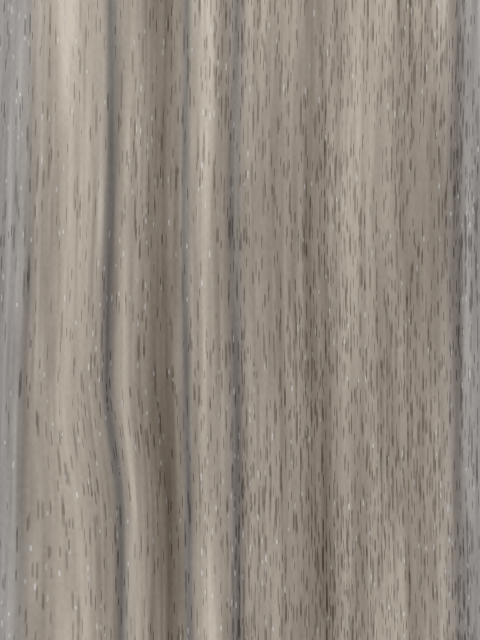
Give the GLSL for this texture, as a Shadertoy shader.

```glsl
// Greyed walnut veneer with upright grain: soft tonal bands on a gently bent
// coordinate, stretched noise for the fibres, and hashed cells that each hold
// one short tapered dash for the dark pores and the pale flecks.

float hash(vec2 p) {
    return fract(sin(dot(p, vec2(127.1, 311.7))) * 43758.5453);
}

float noise(vec2 p) {
    vec2 i = floor(p), f = fract(p);
    f = f * f * (3.0 - 2.0 * f);
    return mix(mix(hash(i), hash(i + vec2(1, 0)), f.x),
               mix(hash(i + vec2(0, 1)), hash(i + vec2(1, 1)), f.x), f.y);
}

// Soft stripe across the grain
float band(float x, float center, float width) {
    float d = (x - center) / width;
    return exp(-d * d);
}

// Slow wander of the grain, with one kink near the left third
float bend(vec2 uv) {
    float kink = 0.03 * (1.0 - smoothstep(0.18, 0.42, uv.y))
               + 0.015 * smoothstep(0.5, 1.0, uv.y) - 0.012;
    float lean = 0.04 * (1.0 - uv.y) * (1.0 - smoothstep(0.0, 0.18, uv.x));
    return lean - kink * band(uv.x, 0.22, 0.11)
         + 0.014 * (noise(vec2(uv.x * 5.0, uv.y * 3.0)) - 0.5);
}

// One upright dash per cell; columns are shifted against each other
float dashes(vec2 p, vec2 cells, float density, float seed) {
    p *= cells;
    float column = floor(p.x);
    p.y += 17.0 * hash(vec2(column, seed));
    vec2 id = vec2(column, floor(p.y)) + seed;
    vec2 f = fract(p) - 0.5;
    f.x -= 0.3 * (hash(id + 3.1) - 0.5) + 0.25 * f.y * (hash(id + 5.7) - 0.5);
    float reach = mix(0.22, 0.48, hash(id + 8.3));
    float taper = 1.0 - smoothstep(0.4 * reach, reach, abs(f.y));
    float body = 1.0 - smoothstep(0.08, 0.34, abs(f.x));
    return body * taper * step(hash(id), density) * mix(0.5, 1.0, hash(id + 1.9));
}

// Broad light and dark figure of the wood
float figure(float x) {
    float tone = 0.5;
    tone -= 0.22 * band(x, 0.068, 0.013);
    tone += 0.22 * band(x, 0.145, 0.055);
    tone -= 0.50 * band(x, 0.235, 0.013);
    tone += 0.24 * band(x, 0.275, 0.022);
    tone -= 0.36 * band(x, 0.345, 0.042);
    tone -= 0.32 * band(x, 0.392, 0.008);
    tone += 0.24 * band(x, 0.435, 0.026);
    tone -= 0.40 * band(x, 0.492, 0.014);
    tone -= 0.20 * band(x, 0.650, 0.050);
    tone += 0.14 * band(x, 0.780, 0.050);
    tone -= 0.30 * band(x, 0.955, 0.012);
    return tone;
}

void mainImage(out vec4 fragColor, in vec2 fragCoord) {
    vec2 uv = fragCoord / iResolution.xy;
    vec2 grain = vec2(uv.x + bend(uv), uv.y);
    float tone = figure(grain.x);

    // Fibres, from wide streaks to fine threads
    tone += 0.34 * (noise(grain * vec2(28.0, 1.5)) - 0.5);
    tone += 0.30 * (noise(grain * vec2(75.0, 3.0) + 9.0) - 0.5);
    tone += 0.24 * (noise(grain * vec2(170.0, 9.0) + 21.0) - 0.5);
    tone += 0.08 * (noise(grain * vec2(220.0, 150.0)) - 0.5);

    // Pores gather in patches and grow denser to the right
    float patches = noise(grain * vec2(22.0, 3.0) + 40.0);
    float density = mix(0.15, 0.50, smoothstep(0.3, 0.65, uv.x)) * (0.4 + 1.1 * patches);
    float pores = 0.0, flecks = 0.0;
    for (int i = 0; i < 3; i++) {
        float k = float(i);
        pores += dashes(grain, vec2(92.0 + 34.0 * k, 13.0 + 8.0 * k), density, 11.0 + 7.0 * k);
    }
    flecks = dashes(grain, vec2(130.0, 60.0), 0.07 * patches + 0.02 * uv.x, 53.0);
    tone += 0.38 * flecks - 0.36 * min(pores, 1.3);

    // Soft daylight from the top and the side edges
    tone += 0.20 * smoothstep(0.6, 1.0, uv.y) + 0.08 * (1.0 - smoothstep(0.0, 0.3, uv.y));
    tone += 0.10 * (1.0 - smoothstep(0.0, 0.12, uv.x));

    vec3 umber = vec3(0.41, 0.38, 0.35);
    vec3 ash = vec3(0.74, 0.71, 0.67);
    vec3 color = mix(umber, ash, clamp(tone, -0.35, 1.15));

    // Cool cast on the edges, the dark lines and the flecks; warm elsewhere
    float cool = 1.0 - smoothstep(0.02, 0.11, grain.x) + smoothstep(0.9, 1.0, uv.x)
               + 0.7 * band(grain.x, 0.235, 0.014) + 0.7 * band(grain.x, 0.392, 0.01)
               + 0.6 * band(grain.x, 0.492, 0.015) + flecks;
    color += mix(vec3(0.006, 0.0, -0.008), vec3(-0.018, 0.0, 0.026), min(cool, 1.0));
    fragColor = vec4(color, 1.0);
}
```
